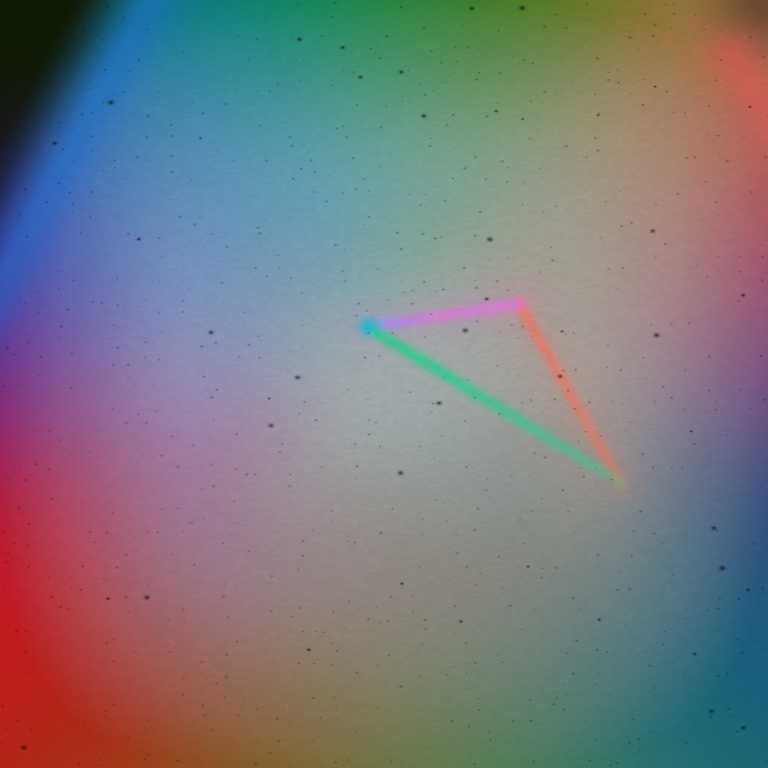
Give the GLSL for this background, as a WebGL 2 fragment shader.

```glsl
#version 300 es
precision highp float;
// Spectral light on dusty paper: a grey core melts into two rings of hues,
// blended by angle and by a rounded-square radius. Soft streaks, a shaded
// corner and a refracted triangle of light lie on top, then grain and specks.

uniform vec2 u_resolution;
out vec4 fragColor;

// Hue rings: 16 stops, counter-clockwise from the right-hand side
const int STOPS = 16;
const vec3 RIM[STOPS] = vec3[](
  vec3(.47, .32, .52), vec3(.69, .34, .41), vec3(.70, .45, .29), vec3(.31, .47, .11),
  vec3(.14, .53, .26), vec3(.03, .51, .46), vec3(.10, .41, .69), vec3(.20, .27, .69),
  vec3(.48, .19, .53), vec3(.78, .10, .16), vec3(.72, .12, .07), vec3(.52, .35, .14),
  vec3(.44, .46, .27), vec3(.29, .49, .36), vec3(.07, .40, .48), vec3(.15, .32, .50));
const vec3 MIDDLE[STOPS] = vec3[](
  vec3(.64, .61, .59), vec3(.64, .61, .58), vec3(.62, .61, .55), vec3(.50, .63, .56),
  vec3(.43, .64, .62), vec3(.37, .61, .69), vec3(.38, .57, .72), vec3(.49, .56, .73),
  vec3(.58, .54, .69), vec3(.62, .47, .61), vec3(.60, .47, .54), vec3(.57, .51, .51),
  vec3(.55, .52, .50), vec3(.53, .52, .49), vec3(.50, .52, .50), vec3(.58, .57, .55));
const vec3 CORE = vec3(.62, .66, .66);
const float MIDDLE_RADIUS = .55;
const float RIM_POWER = 1.4;

// Shaded corner and the streak along its edge
const vec2 SHADE_POINT = vec2(.085, .79);
const vec2 SHADE_NORMAL = vec2(-.88, .475);
const vec3 SHADE_LOW = vec3(.11, .08, .14);
const vec3 SHADE_HIGH = vec3(.06, .10, .02);
const vec3 BLUE_STREAK = vec3(.13, .43, .77);
const vec3 RED_STREAK = vec3(.84, .35, .31);

// Triangle of light
const vec2 LEFT_TIP = vec2(.479, .574);
const vec2 TOP_TIP = vec2(.676, .604);
const vec2 LOW_TIP = vec2(.807, .372);
const vec3 VIOLET = vec3(.62, .54, .96);
const vec3 MAGENTA = vec3(.85, .47, .84);
const vec3 CORAL = vec3(.91, .47, .39);
const vec3 GREEN = vec3(.22, .78, .57);
const vec3 CYAN = vec3(.16, .70, .85);
const float BEAM_WIDTH = .0085;

// Paper texture
const float GRAIN = .035;
const float SPECK_DARKNESS = .55;

float hash(vec2 p) {
  vec3 q = fract(p.xyx * .1031);
  q += dot(q, q.yzx + 33.33);
  return fract((q.x + q.y) * q.z);
}

float noise(vec2 p) {
  vec2 i = floor(p), f = fract(p);
  f *= f * (3. - 2. * f);
  vec2 e = vec2(0, 1);
  return mix(mix(hash(i), hash(i + e.yx), f.x),
             mix(hash(i + e.xy), hash(i + e.yy), f.x), f.y);
}

// Smooth (quadratic B-spline) lookup in a cyclic hue ring
vec3 ring(vec3 stops[STOPS], float turn) {
  float t = turn * float(STOPS);
  float nearest = floor(t + .5), f = t - nearest;
  int i = int(nearest) + STOPS;
  return stops[(i - 1) % STOPS] * .5 * (.5 - f) * (.5 - f)
       + stops[i % STOPS] * (.75 - f * f)
       + stops[(i + 1) % STOPS] * .5 * (.5 + f) * (.5 + f);
}

// x: distance to the segment, y: position along it
vec2 segment(vec2 p, vec2 a, vec2 b) {
  vec2 d = b - a;
  float t = clamp(dot(p - a, d) / dot(d, d), 0., 1.);
  return vec2(length(p - a - d * t), t);
}

float glow(float d, float width) { return exp(-d * d / (width * width)); }

vec3 backdrop(vec2 p) {
  vec2 q = 2. * p - 1.;
  vec2 q4 = q * q * q * q;
  float r = sqrt(sqrt(q4.x + q4.y));
  float turn = fract(atan(q.y, q.x + 1e-6) / 6.28319 + 1.);
  vec3 inner = mix(CORE, ring(MIDDLE, turn), smoothstep(0., MIDDLE_RADIUS, r));
  float outward = clamp((r - .5) / .5, 0., 1.);
  return mix(inner, ring(RIM, turn), pow(outward, RIM_POWER));
}

vec3 addStreaks(vec3 c, vec2 p) {
  float s = dot(p - SHADE_POINT, SHADE_NORMAL);
  c = mix(c, BLUE_STREAK, .5 * glow(s, .035));
  c = mix(c, mix(SHADE_LOW, SHADE_HIGH, smoothstep(.75, .95, p.y)), smoothstep(0., .095, s));
  c *= 1. - .35 * smoothstep(.12, 0., length(p - 1.));
  return mix(c, RED_STREAK, .6 * glow(segment(p, vec2(.955, .925), vec2(1.03, .82)).x, .035));
}

vec3 addTriangle(vec3 c, vec2 p) {
  vec2 top = segment(p, LEFT_TIP, TOP_TIP);
  vec2 side = segment(p, TOP_TIP, LOW_TIP);
  vec2 base = segment(p, LEFT_TIP, LOW_TIP);
  c = mix(c, MAGENTA, .13 * glow(top.x, .035));
  c = mix(c, CORAL, .12 * glow(side.x, .035));
  c = mix(c, CORAL, mix(.85, .5, side.y) * glow(side.x, BEAM_WIDTH));
  c = mix(c, mix(VIOLET, MAGENTA, smoothstep(0., .5, top.y)), .8 * glow(top.x, BEAM_WIDTH));
  c = mix(c, GREEN, mix(.95, .3, base.y * base.y) * glow(base.x, BEAM_WIDTH));
  return mix(c, CYAN, .85 * glow(length(p - LEFT_TIP), .011));
}

// Scattered dust in two sizes, one possible speck per cell
float specks(vec2 p) {
  float dust = 0.;
  for (int layer = 0; layer < 2; layer++) {
    float cells = layer == 0 ? 24. : 70.;
    vec2 id = floor(p * cells) + float(layer) * 101.;
    vec2 spot = .2 + .6 * vec2(hash(id + 7.3), hash(id + 19.7));
    vec2 d = (fract(p * cells) - spot) / cells;
    float size = mix(.0012, .0028, hash(id + 41.1)) / float(layer + 1);
    float present = step(hash(id), layer == 0 ? .07 : .16);
    dust = max(dust, present * glow(length(d * vec2(.75, 1.)), size) / float(layer + 1));
  }
  return dust;
}

void main() {
  vec2 p = gl_FragCoord.xy / u_resolution;
  vec3 color = addTriangle(addStreaks(backdrop(p), p), p);
  float paper = noise(p * vec2(130., 320.)) + .5 * noise(p * 400.) - .75;
  color *= 1. + GRAIN * paper;
  color *= 1. - SPECK_DARKNESS * specks(p);
  fragColor = vec4(color, 1.);
}
```
